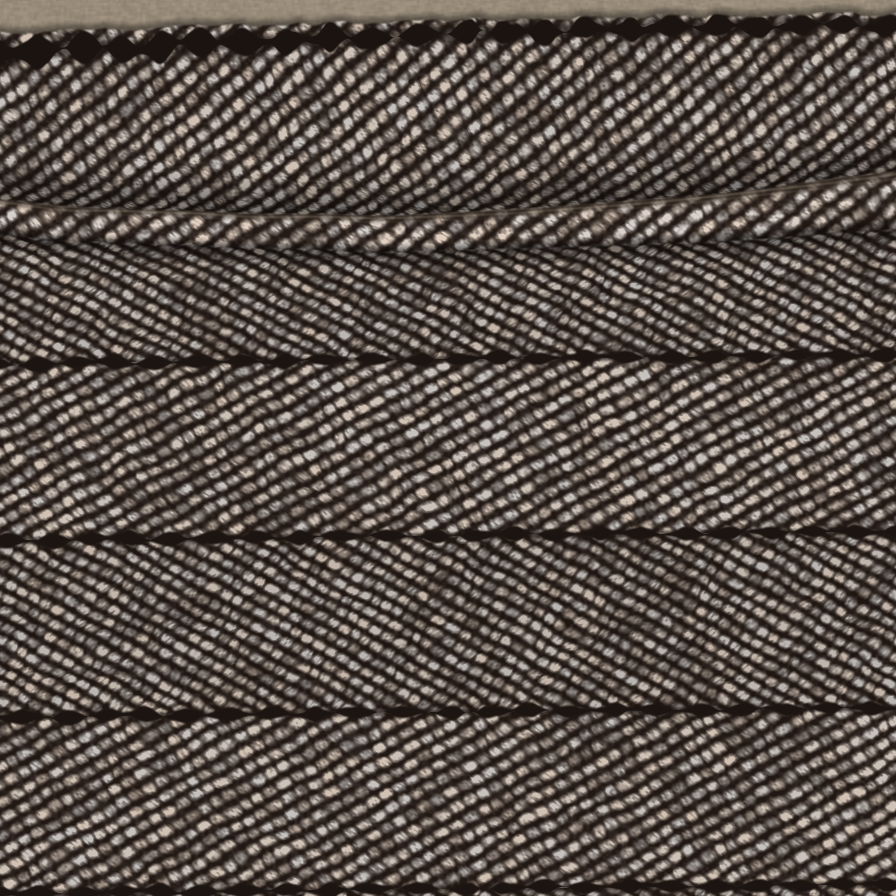
A three.js fragment shader for this texture:

```glsl
#define BAND_PITCH 0.197
#define BAND_START 0.003
#define BAND_TILT 0.010
#define RIB_PITCH 0.0194
#define RIB_SLOPE 0.56
#define BEAD_LENGTH 0.0146
#define KNOTS 21.0
#define SEAM_WIDTH 0.0058
#define WOBBLE 0.005
#define SOFT 0.002
#define DARK_YARN vec3(0.130, 0.093, 0.075)
#define LIGHT_YARN vec3(0.80, 0.76, 0.725)

varying vec2 vUv;

float hash(vec2 p) {
  vec3 q = fract(vec3(p.xyx) * 0.1031);
  q += dot(q, q.yzx + 33.33);
  return fract((q.x + q.y) * q.z);
}

float noise(vec2 p) {
  vec2 i = floor(p), f = fract(p);
  f = f * f * (3.0 - 2.0 * f);
  return mix(mix(hash(i), hash(i + vec2(1.0, 0.0)), f.x),
             mix(hash(i + vec2(0.0, 1.0)), hash(i + vec2(1.0, 1.0)), f.x), f.y);
}

// Continuous diagonal ribs, divided into slanted yarn floats
vec3 twill(vec2 p, float slope, float pitch, float beadLength) {
  p += WOBBLE * (vec2(noise(p * 34.0), noise(p * 34.0 + 71.0)) - 0.5);
  float lean = sign(slope);
  float rib = (p.y - slope * p.x) / pitch;
  float row = floor(rib);
  float across = rib - row - 0.5;
  float along = p.x / beadLength + 0.75 * lean * across + 5.0 * hash(vec2(row + 90.0, 9.0));
  along += 0.5 * (noise(vec2(p.x * 45.0 + 20.0, row * 7.3 + 300.0)) - 0.5);
  vec2 id = vec2(floor(along), row) + 200.0;
  float gap = smoothstep(0.20, 0.5, abs(fract(along) - 0.5));
  across += 0.10 * (hash(id + 3.0) - 0.5) * (1.0 - gap);
  float ridge = smoothstep(0.48 - 0.09 * gap, 0.06, abs(across));

  // Yarn colour, fibres and worn patches
  vec2 strand = vec2(p.x * 0.8 - lean * p.y * 0.6, p.y * 0.8 + lean * p.x * 0.6);
  float fibre = noise(strand * vec2(230.0, 430.0) + 500.0);
  float tone = ridge * (1.0 - 0.68 * gap) * (0.56 + 0.62 * hash(id));
  tone *= 0.58 + 0.82 * fibre;
  tone += 0.16 * (noise(p * 260.0 + 315.0) - 0.38);
  tone *= 0.86 + 0.28 * noise(p * 9.0 + 20.0);
  vec3 tint = 1.0 + (hash(id + 19.0) - 0.5) * vec3(0.06, 0.0, -0.06);
  return mix(DARK_YARN, LIGHT_YARN * tint, clamp(tone, 0.0, 1.0));
}

// Coverage of a row of dark knots at signed distance d
float seam(float x, float d, float width) {
  float knot = 0.5 + 0.5 * cos(6.2832 * (x * KNOTS + 0.35 * noise(vec2(x * 12.0, 4.0))));
  float halfWidth = width * (0.22 + 1.0 * knot + 0.55 * (noise(vec2(x * 95.0, 2.0)) - 0.4));
  d += 0.004 * (noise(vec2(x * 40.0, 8.0)) - 0.5);
  return smoothstep(halfWidth + SOFT, halfWidth - SOFT, abs(d));
}

// Flat herringbone bands, alternating in direction
vec3 flatBands(vec2 p, float foldLow) {
  float level = (p.y - BAND_TILT * p.x - BAND_START) / BAND_PITCH;
  float band = floor(level);
  float falling = mod(band, 2.0);
  float depth = max(foldLow - p.y, 0.0);
  vec2 q = vec2(p.x, p.y - 0.006 * log(depth + 0.010));
  q.x += 0.37 * band;
  vec3 cloth = twill(q, mix(RIB_SLOPE, -RIB_SLOPE, falling),
                     RIB_PITCH * mix(1.0, 0.9, falling), BEAD_LENGTH * mix(1.0, 0.9, falling));
  cloth *= mix(1.0, 0.94, falling);
  float nearest = floor(level + 0.5);
  float offset = (level - nearest) * BAND_PITCH;
  float stitch = seam(p.x + 0.017 * nearest, offset, SEAM_WIDTH);
  stitch = max(stitch, 0.6 * smoothstep(0.006, 0.001, abs(offset)));
  stitch *= 1.0 - step(3.5, nearest);
  cloth = mix(cloth, DARK_YARN * 0.85, stitch);
  return cloth * mix(0.6, 1.0, smoothstep(0.0, 0.025, depth));
}

// Steep upper band, squeezed toward the crease
vec3 upperBand(vec2 p, float foldTop, float hem) {
  float rise = max(p.y - foldTop, 0.0);
  vec2 q = vec2(p.x, p.y + 0.010 * log(rise + 0.008));
  vec3 cloth = twill(q, 0.90, 0.0265, 0.0125);
  cloth *= mix(0.62, 1.0, smoothstep(0.0, 0.055, rise));
  float drop = mix(0.022, 0.012, smoothstep(0.0, 0.75, p.x));
  float stitch = seam(p.x, hem - p.y - drop, mix(0.013, 0.009, p.x));
  stitch = max(stitch, 0.65 * smoothstep(0.012, 0.004, abs(hem - p.y - drop)));
  return mix(cloth, DARK_YARN * 0.8, stitch);
}

// Rolled strip with larger floats and rounded shading
vec3 foldStrip(vec2 p, float low, float top) {
  float h = clamp((p.y - low) / (top - low), 0.0, 1.0);
  vec2 q = vec2(p.x, p.y - low + 0.4);
  vec3 cloth = twill(q, 0.72, 0.0235, 0.0150);
  float crease = 0.5 + 0.5 * cos((top - p.y) * 1250.0 + 5.0 * noise(p * 14.0));
  cloth = mix(cloth, vec3(0.29, 0.25, 0.21) * (0.65 + 0.5 * crease), 0.8 * smoothstep(0.74, 0.98, h));
  return cloth * mix(0.55, 1.08, smoothstep(0.0, 0.28, h));
}

// Plain backing with a fine weave
vec3 backing(vec2 p, float hem) {
  float weave = noise(p * vec2(330.0, 200.0)) + noise(p * vec2(130.0, 420.0));
  vec3 beige = vec3(0.59, 0.54, 0.47) * (0.92 + 0.09 * weave);
  return beige * mix(0.6, 1.0, smoothstep(0.0, 0.012, p.y - hem));
}

void main() {
  vec2 p = vUv;
  float ripple = 0.004 * (noise(vec2(p.x * 14.0, 6.0)) - 0.5);
  float foldLow = 0.720 + 0.080 * pow(abs(p.x - 0.45), 2.0) + ripple;
  float foldTop = 0.760 + 0.120 * pow(abs(p.x - 0.36), 2.0) + ripple;
  float hem = 0.963 + 0.036 * p.x - 0.015 * p.x * p.x;
  hem += 0.005 * (noise(vec2(p.x * 60.0, 3.0)) - 0.5);

  vec3 color = flatBands(p, foldLow);
  color = mix(color, foldStrip(p, foldLow, foldTop), smoothstep(-SOFT, SOFT, p.y - foldLow));
  color = mix(color, upperBand(p, foldTop, hem), smoothstep(-SOFT, SOFT, p.y - foldTop));
  color = mix(color, backing(p, hem), smoothstep(-SOFT, SOFT, p.y - hem));
  gl_FragColor = vec4(color, 1.0);
}
```
